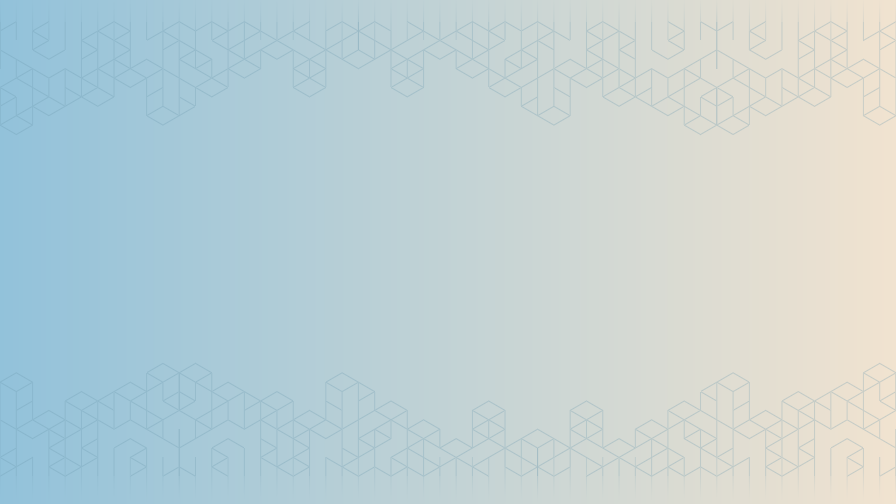
Write a Shadertoy shader that draws this background.

```glsl
// Row of the lowest edge in each column of the half period
const int LOWEST[22] = int[22](13, 13, 11, 11, 10, 10, 10, 8, 8, 12, 12,
                               11, 9, 9, 7, 7, 5, 5, 9, 9, 5, 6);

const float COLUMNS = 55.0;
const float SLOPE = 0.57735;

float hash(vec2 p) {
    return fract(sin(dot(p, vec2(127.1, 311.7))) * 4375.85);
}

float lowestRow(float column) {
    return float(LOWEST[int(clamp(column, 0.0, 21.0))]);
}

// Row of the corner where a column's floor edge meets a vertical
float cornerRow(float column, float vertical) {
    float low = lowestRow(column);
    return low + mod(vertical + low + 1.0, 2.0);
}

// Smooth stroke; distance is in lattice columns
float stroke(float d) {
    float pixel = COLUMNS / iResolution.x;
    return clamp((0.032 - d) / pixel + 0.5, 0.0, 1.0);
}

// Slanted edges: one per row, alternating in direction
float slantedLines(vec2 p) {
    float column = min(floor(p.x), 21.0);
    float f = p.x - column;
    float low = lowestRow(column);
    float ink = 0.0;
    for (float i = -1.0; i <= 1.0; i++) {
        float k = floor(p.y) + i;
        float rise = mod(column + k, 2.0) > 0.5 ? f : 1.0 - f;
        // The two lowest edges form the closed face of a cube
        bool kept = k >= low - 1.0 || hash(vec2(column, k)) > 0.4;
        if (k >= 2.0 && k <= low && kept)
            ink = max(ink, stroke(abs(p.y - k - rise) * SLOPE * 0.866));
    }
    return 0.3 * ink;
}

// Upright edges, each two rows long, and streaks fading to the border
float uprightLines(vec2 p) {
    float vertical = round(p.x);
    float left = max(vertical - 1.0, 0.0);
    float right = min(vertical, 21.0);
    float leftCorner = cornerRow(left, vertical);
    float rightCorner = cornerRow(right, vertical);
    float deepest = max(leftCorner, rightCorner);
    float shallow = min(leftCorner, rightCorner);

    // The closed face below a cube's centre has no upright
    bool tip = leftCorner == rightCorner && leftCorner > lowestRow(left)
            && rightCorner > lowestRow(right);
    float end = deepest - (tip ? 2.0 : 0.0);
    float segment = floor((end - p.y) * 0.5);
    bool kept = segment == 0.0 || p.y > shallow
             || hash(vec2(vertical + 41.0, segment)) > 0.5;
    float ink = kept && p.y < end && p.y > 2.0 ? 1.0 : 0.0;

    if (p.y < 4.0) ink = max(ink, 0.75 * smoothstep(-1.0, 3.5, p.y));
    float weight = vertical == 0.0 || vertical == 22.0 ? 0.42 : 0.27;
    return weight * ink * stroke(abs(p.x - vertical));
}

void mainImage(out vec4 fragColor, in vec2 fragCoord) {
    vec2 uv = fragCoord / iResolution.xy;

    // Horizontal blue to sand gradient
    vec3 color = mix(vec3(0.573, 0.76, 0.856), vec3(0.945, 0.89, 0.815), uv.x);

    // The lower band is the upper one turned half around
    bool upper = uv.y > 0.5;
    vec2 p = upper ? vec2(fragCoord.x, iResolution.y - fragCoord.y)
                   : vec2(iResolution.x - fragCoord.x, fragCoord.y);
    p *= COLUMNS / iResolution.x;
    p.y = p.y / SLOPE - (upper ? 0.3 : 0.95);
    p.x = 22.0 - abs(22.0 - mod(p.x, 44.0));

    float ink = max(slantedLines(p), uprightLines(p));
    color = mix(color, vec3(0.42, 0.6, 0.68), ink);
    fragColor = vec4(color, 1.0);
}
```
